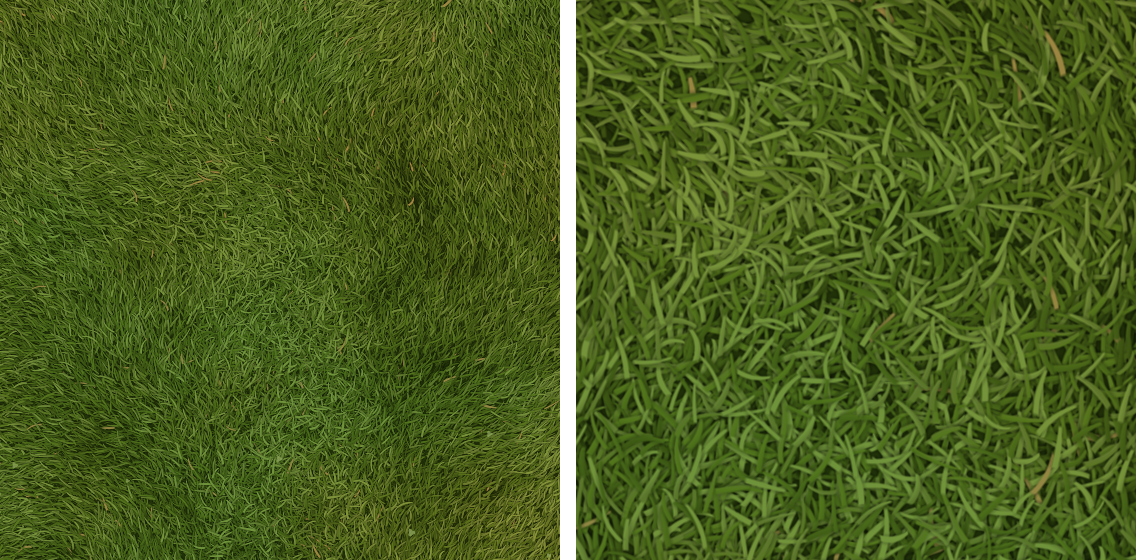
Left, the full canvas; right, a detail of the centre.
Give the GLSL for this texture, as a three.js fragment shader.

```glsl
// Meadow turf seen from above: layers of thin, bent, tapered grass blades.
// Each layer scatters one blade per jittered grid cell; slow noise and a worn
// central path steer the lean, brightness and warmth of the grass.
varying vec2 vUv;

const int LAYERS = 12;
const float CELLS = 56.0;      // blades per canvas side in one layer
const float SOFT = 0.0009;     // edge smoothing in canvas units
const vec3 SHADOW = vec3(0.14, 0.195, 0.033);
const vec3 DEEP = vec3(0.245, 0.315, 0.066);
const vec3 LEAF = vec3(0.29, 0.38, 0.09);
const vec3 BRIGHT = vec3(0.36, 0.46, 0.11);
const vec3 OLIVE = vec3(0.40, 0.46, 0.18);
const vec3 PALE = vec3(0.49, 0.57, 0.23);
const vec3 STRAW = vec3(0.62, 0.52, 0.26);
const vec3 CLOVER = vec3(0.56, 0.65, 0.36);

vec3 hash3(vec2 p) {
  vec3 q = fract(p.xyx * vec3(0.1031, 0.1030, 0.0973));
  q += dot(q, q.yzx + 33.33);
  return fract((q.xxy + q.yzz) * q.zyx);
}

float valueNoise(vec2 p) {
  vec2 cell = floor(p);
  vec2 f = fract(p);
  f = f * f * (3.0 - 2.0 * f);
  float low = mix(hash3(cell).x, hash3(cell + vec2(1.0, 0.0)).x, f.x);
  float high = mix(hash3(cell + vec2(0.0, 1.0)).x, hash3(cell + 1.0).x, f.x);
  return mix(low, high, f.y);
}

float fbm(vec2 p) {
  return 0.55 * valueNoise(p) + 0.3 * valueNoise(p * 2.1 + 17.0)
       + 0.15 * valueNoise(p * 4.3 + 41.0);
}

float bell(float x, float width) {
  return exp(-x * x / (width * width));
}

float ramp(float from, float to, float x) {
  return clamp((x - from) / (to - from), 0.0, 1.0);
}

// Tone 0..1 from deep shade to sunlit tips
vec3 grassColor(float tone) {
  vec3 c = mix(SHADOW, DEEP, ramp(0.04, 0.18, tone));
  c = mix(c, LEAF, ramp(0.18, 0.40, tone));
  c = mix(c, BRIGHT, ramp(0.40, 0.63, tone));
  c = mix(c, OLIVE, ramp(0.63, 0.81, tone));
  return mix(c, PALE, ramp(0.81, 0.96, tone));
}

// Coordinates in a blade: x runs -1..1 along it, y is the offset from its spine
vec2 bladeSpace(vec2 p, float angle, float halfLength, float bend) {
  vec2 dir = vec2(cos(angle), sin(angle));
  vec2 q = vec2(dot(p, dir), dot(p, vec2(-dir.y, dir.x)));
  q.x /= halfLength;
  q.y -= bend * (q.x * q.x - 0.4);
  return q;
}

// Blends one layer of blades over the turf colour
vec3 addBlades(vec3 turf, vec2 uv, float layer, float lean, float spread,
               float light, float contrast) {
  vec2 grid = uv * CELLS + hash3(vec2(layer, 7.0)).xy * 9.0 + 2.0;
  vec2 home = floor(grid);
  for (int j = -1; j <= 1; j++) {
    for (int i = -1; i <= 1; i++) {
      vec2 cell = home + vec2(float(i), float(j));
      vec3 a = hash3(cell + layer * 71.0);
      vec3 b = hash3(cell + layer * 71.0 + 503.0);
      vec3 c = hash3(cell + layer * 71.0 + 907.0);
      float angle = lean + spread * (a.z + b.x - 1.0);
      float halfLength = mix(0.009, 0.0168, b.y);
      vec2 q = bladeSpace((grid - cell - a.xy) / CELLS, angle, halfLength,
                          (b.z - 0.5) * 0.007);
      float width = mix(0.0011, 0.0020, c.x) * (1.0 - 0.45 * ramp(-0.2, 1.0, q.x));
      float ends = 1.0 - smoothstep(0.8, 1.0, abs(q.x));
      float edge = abs(q.y) - width;
      float cover = ends * (1.0 - smoothstep(-SOFT, SOFT, edge));
      float shade = ends * (1.0 - smoothstep(0.0, 0.0028, edge));
      float side = clamp(q.y / width, -1.0, 1.0);
      float tone = light + contrast * (c.y - 0.5) + 0.07 * side + 0.06 * q.x;
      vec3 blade = mix(grassColor(tone), STRAW, step(0.994, c.z));
      turf = mix(turf * (1.0 - 0.17 * shade), blade, cover);
    }
  }
  return turf;
}

void main() {
  // Slow fields: worn path, shaded flanks, clumps and lean
  float patches = fbm(vUv * 4.0 + 3.0);
  float clumps = valueNoise(vUv * 17.0 + 29.0);
  float drift = valueNoise(vUv * 4.5 + 61.0) - 0.5;
  float away = abs(vUv.x - 0.5 + 0.16 * drift);
  float worn = bell(away, 0.17) * (1.0 - smoothstep(0.5, 0.85, vUv.y));
  float flank = bell(away - 0.25, 0.10);
  float warmth = ramp(0.2, 0.8, fbm(vUv * 3.0 + 83.0) + 0.5 * (away - 0.22));
  float lean = 1.57 - 1.3 * (vUv.x - 0.5) + 2.2 * drift
             + 0.7 * (1.0 - vUv.y) * (valueNoise(vUv * 6.0 + 97.0) - 0.2);
  float spread = mix(0.95, 2.3, worn);
  float light = 0.56 + 0.55 * (patches - 0.5) + 0.22 * (clumps - 0.5)
              + 0.07 * worn - 0.11 * flank;
  float contrast = mix(0.70, 0.88, worn);

  // Blades from the shaded bottom to the lit top
  vec3 turf = SHADOW;
  for (int k = 0; k < LAYERS; k++) {
    float depth = float(k) / float(LAYERS - 1);
    turf = addBlades(turf, vUv, float(k) + 1.0, lean, spread,
                     light + 0.5 * (depth - 0.62), contrast);
  }
  turf *= mix(vec3(0.89, 1.01, 1.0), vec3(1.10, 1.01, 0.95), warmth);

  // A few pale clover leaves
  for (int n = 0; n < 6; n++) {
    vec3 spot = hash3(vec2(float(n) + 5.0, 31.0));
    vec2 d = vUv - spot.xy;
    float radius = mix(0.003, 0.006, spot.z) * (1.0 + 0.25 * cos(3.0 * atan(d.y, d.x + 0.00001)));
    turf = mix(turf, CLOVER, 0.75 * (1.0 - smoothstep(-SOFT, SOFT, length(d) - radius)));
  }
  gl_FragColor = vec4(turf, 1.0);
}
```
